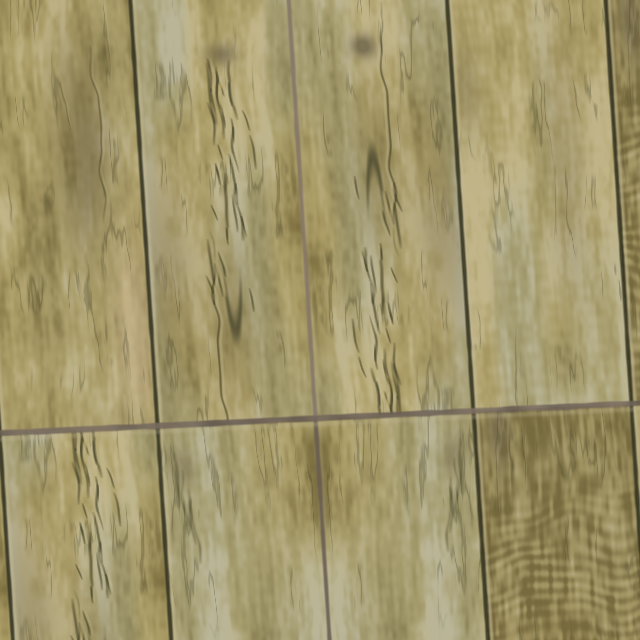
This texture is drawn by a Shadertoy shader. Its source:

```glsl
// Weathered wood-look plank tiles with dark seams, a grey joint and cracked grain.
#define PLANK_WIDTH 0.2475
#define SEAM_START 0.2675
#define SEAM_LEAN 0.064
#define JOINT_HEIGHT 0.323
#define JOINT_SLOPE 0.047
#define SEAM_HALF 0.003
#define JOINT_HALF 0.0045
#define LINE_BLUR 0.0014
#define CRACK_WIDTH 0.0038
#define STRANDS 28.0

const vec3 PALE = vec3(0.75, 0.71, 0.57);
const vec3 TAN = vec3(0.67, 0.62, 0.43);
const vec3 OLIVE = vec3(0.47, 0.42, 0.25);
const vec3 UMBER = vec3(0.42, 0.38, 0.28);
const vec3 BLUSH = vec3(0.82, 0.74, 0.6);
const vec3 CRACK = vec3(0.29, 0.28, 0.18);
const vec3 GROUT = vec3(0.48, 0.43, 0.38);
const vec3 SEAM = vec3(0.2, 0.2, 0.13);

// Plank designs
const int KNOTTY = 1, STREAKED = 2, GOLDEN = 3, PLAIN = 4, DARK = 5;

float hash(vec2 p) {
    return fract(sin(dot(p, vec2(127.1, 311.7))) * 43758.5);
}

float noise(vec2 p) {
    vec2 i = floor(p), f = fract(p);
    f = f * f * (3.0 - 2.0 * f);
    return mix(mix(hash(i), hash(i + vec2(1, 0)), f.x),
               mix(hash(i + vec2(0, 1)), hash(i + vec2(1, 1)), f.x), f.y);
}

float fbm(vec2 p) {
    float sum = 0.0, amp = 0.53;
    for (int i = 0; i < 4; i++) {
        sum += amp * noise(p);
        p = p * 2.03 + 17.3;
        amp *= 0.5;
    }
    return sum;
}

// Soft elliptical stain, 1 at its centre
float stain(vec2 p, float x, float y, float rx, float ry) {
    vec2 d = (p - vec2(x, y)) / vec2(rx, ry);
    return exp(-dot(d, d));
}

// Soft line, 1 on the zero of d
float ridge(float d, float width) {
    return 1.0 - smoothstep(0.0, width, abs(d));
}

// Tapered crack down the plank: positive is groove, negative its lit lip
float crack(vec2 p, float x, float y, float len, float width) {
    float k = (p.y - y) / len;
    float wobble = 0.012 * (noise(vec2(x * 900.0, p.y * 26.0)) - 0.5);
    float d = p.x - x - wobble - 0.006 * k;
    return sqrt(max(0.0, 4.0 * k * (1.0 - k)))
         * (ridge(d, width) - 0.6 * ridge(d - 1.5 * width, width));
}

// Scattered strands, a loop and a long split
float knottyRelief(vec2 p) {
    float relief = 0.8 * crack(p, 0.1, 0.36, 0.4, CRACK_WIDTH * 0.8);
    for (float n = 0.0; n < STRANDS; n++) {
        float r = hash(vec2(n, 4)), k = n / STRANDS;
        float x = mix(0.145, 0.125, k) + 0.075 * (hash(vec2(n, 9)) - 0.5);
        relief += 0.8 * crack(p, x, 0.09 + 0.38 * k * sqrt(k),
                              0.025 + 0.085 * r, CRACK_WIDTH * (0.7 + 0.5 * r));
    }
    vec2 loop = (p - vec2(0.132, 0.4)) / vec2(0.013, 0.115);
    return relief + 0.9 * ridge(length(loop) - 1.0, 0.32) * smoothstep(0.0, 0.8, loop.y);
}

// Wood colour; p.x runs across the plank, p.y down it, in canvas units
vec3 wood(vec2 p, int design) {
    vec2 g = p + vec2(3.7, 5.3) * float(design);
    g.x += 0.01 * (noise(g * vec2(9, 7)) - 0.5);
    float fine = noise(g * vec2(170, 32)) - 0.5, blotch = fbm(g * vec2(17, 8));
    float tone = 0.2 + 0.75 * blotch + 0.3 * (noise(g * vec2(70, 5)) - 0.5)
               + 0.22 * fine + 0.12 * (noise(g * vec2(150, 90)) - 0.5);

    // Faint broken grain lines along contours of stretched noise
    float contour = fbm(g * vec2(48, 6)) - 0.5;
    float broken = smoothstep(0.5, 0.75, noise(g * vec2(30, 14) + 5.0));
    float relief = 0.38 * broken * (ridge(contour, 0.05) - 0.6 * ridge(contour - 0.09, 0.05));

    float dirt = 0.0, blush = 0.0;
    if (design == KNOTTY) {
        relief += knottyRelief(p);
        dirt = stain(p, 0.135, 0.085, 0.022, 0.018) + stain(p, 0.135, 0.69, 0.02, 0.018)
             + 0.4 * stain(p, 0.13, 0.5, 0.04, 0.12) + 0.4 * stain(p, 0.03, 0.42, 0.04, 0.18);
    } else if (design == STREAKED) {
        tone += 0.05 - 0.42 * stain(p, 0.245, 0.1, 0.035, 0.1);
        dirt = 0.7 * stain(p, 0.035, 0.07, 0.018, 0.03);
        for (float i = 0.0; i < 4.0; i++)
            relief += 0.5 * crack(p, 0.024 + 0.007 * i, 0.04 + 0.03 * i, 0.09, CRACK_WIDTH);
    } else if (design == GOLDEN) {
        tone -= 0.1;
        dirt = 0.75 * stain(p, 0.155, 0.23, 0.04, 0.15);
        blush = 0.65 * stain(p, 0.22, 0.52, 0.03, 0.14);
        relief += 0.6 * crack(p, 0.182, 0.07, 0.28, CRACK_WIDTH * 0.7);
    } else if (design == PLAIN) {
        tone += 0.07;
        dirt = 0.5 * stain(p, 0.02, 0.14, 0.025, 0.07) + 0.35 * stain(p, 0.17, 0.25, 0.03, 0.2);
    } else {
        float ripple = sin(p.y * 330.0 + 14.0 * noise(p * vec2(14, 12)));
        ripple *= noise(g * vec2(22, 30)) * smoothstep(0.08, 0.25, p.y);
        tone += 0.2 * ripple + 0.3 * fine - 0.36;
        dirt = 0.15 + 0.7 * stain(p, 0.035, 0.03, 0.018, 0.06);
    }

    vec3 col = mix(OLIVE, TAN, smoothstep(-0.05, 0.56, tone));
    col = mix(col, PALE, smoothstep(0.46, 0.82, tone));
    float cool = smoothstep(0.3, 0.75, noise(g * vec2(16, 3) + 8.0));
    if (design == GOLDEN || design == DARK) cool *= 0.3;
    col *= mix(vec3(1.01, 1.0, 0.94), vec3(0.97, 1.0, 1.04), cool);
    col = mix(col, BLUSH, blush);
    col = mix(col, UMBER, clamp(dirt * (0.3 + 0.8 * blotch), 0.0, 0.8));
    col = mix(col, PALE, 0.8 * clamp(-relief, 0.0, 1.0));
    return mix(col, CRACK, 0.85 * clamp(relief, 0.0, 1.0));
}

void mainImage(out vec4 fragColor, in vec2 fragCoord) {
    vec2 uv = fragCoord / iResolution.xy;
    float blur = LINE_BLUR + 0.5 / iResolution.y;
    // Leaning columns, split in two rows by the sloping joint
    float u = (uv.x + SEAM_LEAN * uv.y - SEAM_START) / PLANK_WIDTH;
    float column = floor(u), joint = uv.y - JOINT_HEIGHT - JOINT_SLOPE * uv.x;
    bool upper = joint > 0.0, turned = column == 1.0;
    int design = column < 0.0 ? (upper ? GOLDEN : KNOTTY)
               : column < 2.0 ? (upper ? KNOTTY : STREAKED)
               : (column < 3.0) == upper ? PLAIN : DARK;
    vec2 p = vec2(fract(u) * PLANK_WIDTH, upper ? 1.0 - uv.y : -joint);
    if (turned) p.x = PLANK_WIDTH - p.x;
    if (turned && upper) p.y = 0.762 - p.y;
    if (!upper && design == KNOTTY) p.y += 0.11;
    vec3 col = wood(p, design);
    // Seams with a lit bevel; the one between turned planks is grouted
    float nearest = floor(u + 0.5), seam = (u - nearest) * PLANK_WIDTH;
    bool grouted = nearest == 1.0;
    col = mix(col, PALE, (grouted ? 0.2 : 0.6) * ridge(seam - 0.006, 0.005));
    float wear = 0.85 + 0.3 * noise(uv * 45.0), w = SEAM_HALF * wear;
    float line = 1.0 - smoothstep(w - blur, w + blur, abs(seam));
    col = mix(col, grouted ? GROUT * (upper ? 1.08 : 0.85) : SEAM, 0.88 * line);
    // Horizontal joint with a pale edge below
    col = mix(col, PALE, 0.3 * ridge(joint + 0.009, 0.007));
    w = JOINT_HALF * wear;
    line = 1.0 - smoothstep(w - blur, w + blur, abs(joint));
    fragColor = vec4(mix(col, GROUT * (0.75 + 0.3 * noise(uv * 30.0)), 0.9 * line), 1.0);
}
```
